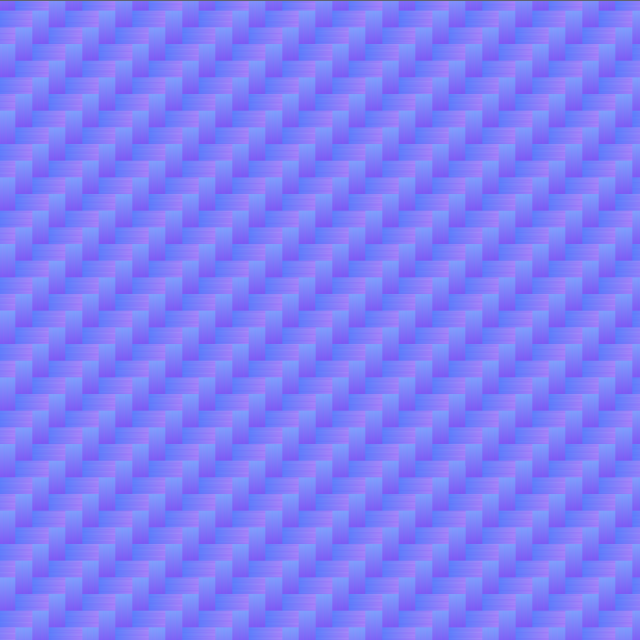
A three.js fragment shader for this texture map:

```glsl
// Normal map of a two-over-two twill weave with fine fibre streaks.
varying vec2 vUv;

const float CELLS = 38.4;                    // tow widths across the canvas
const vec2 GRID_SHIFT = vec2(0.93, 0.64);    // partial cells at left and top
const float SAMPLE_SPREAD = 0.0018;          // edge smoothing width
const float BORDER = 0.0016;                 // thin strip along the top

const vec3 WARP_TOP = vec3(0.50, 0.625, 0.99);
const vec3 WARP_BOTTOM = vec3(0.49, 0.355, 0.96);
const vec3 WEFT_LEFT = vec3(0.365, 0.49, 0.985);
const vec3 WEFT_RIGHT = vec3(0.645, 0.505, 0.975);
const vec3 BORDER_GREY = vec3(0.38, 0.39, 0.43);

float hash(vec2 p) {
  return fract(sin(dot(p, vec2(127.1, 311.7))) * 4375.85);
}

// Layered sines across a tow, drifting slightly along it; about -1 to 1.
float fibres(float across, float along, float seed) {
  float phase = seed * 6.283;
  float broad = sin(across * 17.0 + phase + along * 0.5);
  float medium = sin(across * 33.0 + phase * 2.7 - along * 0.8);
  float fine = sin(across * 53.0 + phase * 5.1 + along * 1.1);
  return broad * 0.35 + medium * 0.4 + fine * 0.25;
}

// Upright tow: slope falls from top to bottom, fibres tilt it sideways.
vec3 warpColour(float across, float along, float seed) {
  float streak = fibres(across, along, seed);
  float fall = clamp(along + streak * 0.025 + (seed - 0.5) * 0.05, 0.0, 1.0);
  vec3 colour = mix(WARP_TOP, WARP_BOTTOM, fall);
  colour.r += streak * 0.022 - (across - 0.5) * 0.025;
  return colour;
}

// Level tow: slope turns from left to right, fibres tilt it up and down.
vec3 weftColour(float across, float along, float seed) {
  float streak = fibres(across, along, seed);
  float turn = clamp(along + streak * 0.06 * along + (seed - 0.5) * 0.06, 0.0, 1.0);
  vec3 colour = mix(WEFT_LEFT, WEFT_RIGHT, turn);
  colour.g += streak * mix(0.018, 0.038, along) - (across - 0.5) * 0.03;
  return colour;
}

// Each diagonal step shifts the four-cell weave by one; rows count downward.
vec3 twill(vec2 uv) {
  vec2 grid = vec2(uv.x, 1.0 - uv.y) * CELLS - GRID_SHIFT;
  vec2 cell = floor(grid);
  vec2 local = grid - cell;
  float stage = mod(cell.x + cell.y, 4.0);
  if (stage > 0.5 && stage < 2.5) {
    float lowerHalf = step(1.5, stage);
    float seed = hash(cell - vec2(0.0, lowerHalf));
    return warpColour(local.x, (local.y + lowerHalf) * 0.5, seed);
  }
  float rightHalf = 1.0 - step(0.5, stage);
  float seed = hash(cell - vec2(rightHalf, 0.0) + 71.0);
  return weftColour(local.y, (local.x + rightHalf) * 0.5, seed);
}

void main() {
  // Average a small box of samples to soften the tow edges.
  vec3 colour = vec3(0.0);
  for (int i = 0; i < 3; i++) {
    for (int j = 0; j < 3; j++) {
      vec2 offset = (vec2(float(i), float(j)) - 1.0) / 3.0;
      colour += twill(vUv + offset * SAMPLE_SPREAD);
    }
  }
  colour /= 9.0;

  float border = smoothstep(1.0 - BORDER * 1.5, 1.0 - BORDER * 0.5, vUv.y);
  gl_FragColor = vec4(mix(colour, BORDER_GREY, border), 1.0);
}
```
